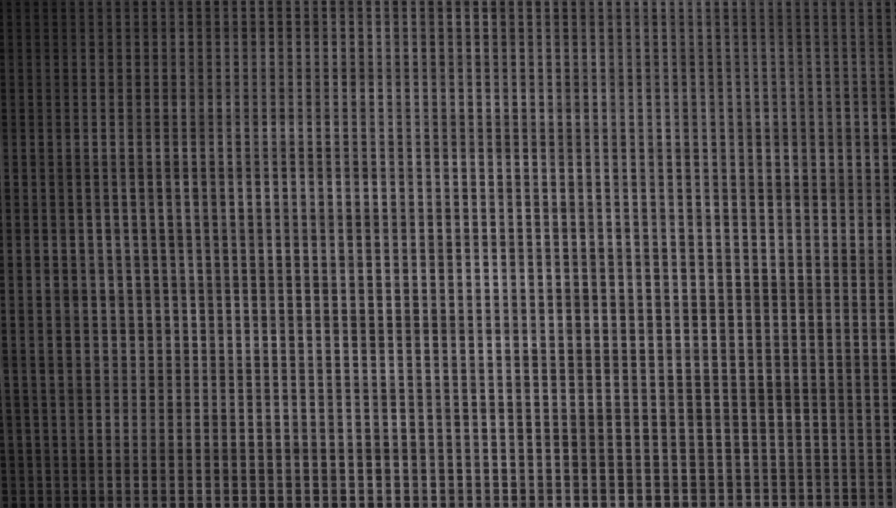
Give the GLSL for this texture, as a WebGL 1 fragment shader.

```glsl
precision highp float;
// Open-weave grey cloth: pale twin-strand warp threads stand over dimmer weft threads,
// leaving a grid of small dark rounded holes. Cells come from fract; value noise
// gently bends the threads, varies the holes and adds slubs under a soft vignette.

uniform vec2 u_resolution;

const vec2 REPEATS = vec2(100.0, 76.0);
const float LEAN = 2.4;
const vec3 HOLE_COLOR = vec3(0.125, 0.121, 0.133);
const vec3 WEFT_COLOR = vec3(0.350, 0.340, 0.350);
const vec3 WARP_COLOR = vec3(0.440, 0.430, 0.436);
const vec3 STRAND_COLOR = vec3(0.530, 0.522, 0.525);

float hash(vec2 p) {
  vec3 q = fract(vec3(p.xyx) * 0.1031);
  q += dot(q, q.yzx + 33.33);
  return fract((q.x + q.y) * q.z);
}

float noise(vec2 p) {
  vec2 i = floor(p);
  vec2 f = fract(p);
  f = f * f * (3.0 - 2.0 * f);
  float low = mix(hash(i), hash(i + vec2(1.0, 0.0)), f.x);
  float high = mix(hash(i + vec2(0.0, 1.0)), hash(i + vec2(1.0, 1.0)), f.x);
  return mix(low, high, f.y);
}

float roundedBox(vec2 p, vec2 halfSize, float radius) {
  vec2 d = abs(p) - halfSize + radius;
  return length(max(d, 0.0)) + min(max(d.x, d.y), 0.0) - radius;
}

// Maps the canvas to weave cells; the warp leans left toward the top.
vec2 weaveCoords(vec2 uv) {
  vec2 bend = vec2(noise(uv * vec2(6.0, 3.0)), noise(uv * vec2(3.0, 6.0) + 40.0)) - 0.5;
  vec2 cell = uv * REPEATS + bend * vec2(0.35, 0.3);
  cell.x += LEAN * uv.y;
  return cell;
}

// Colour of the threads and holes at one point of the weave.
vec3 weave(vec2 cell, vec2 pixel, float openness) {
  vec2 id = floor(cell);
  vec2 p = fract(cell) - 0.5;
  float blur = max(pixel.x, pixel.y);

  // Warp body, with one thin pale strand along its left side.
  float ridge = smoothstep(0.14, 0.38, abs(p.x));
  float strand = 1.0 - smoothstep(0.04, 0.10 + 0.5 * blur, abs(p.x - 0.36));
  vec3 thread = mix(WEFT_COLOR, WARP_COLOR, ridge);
  thread = mix(thread, STRAND_COLOR, 0.75 * strand);
  thread *= 0.93 + 0.14 * hash(id + 7.0);

  vec2 halfSize = vec2(0.265, 0.295) * openness;
  halfSize *= 0.88 + 0.24 * hash(id);
  float hole = roundedBox(p + vec2(0.04, 0.0), halfSize, 0.2);
  float cover = 1.0 - smoothstep(-0.85 * blur, 0.85 * blur, hole);
  float depth = 0.84 + 0.16 * hash(id + 23.0);
  return mix(thread, HOLE_COLOR, cover * depth);
}

// Dark edges, strongest on the left and in the corners.
float vignette(vec2 uv) {
  vec2 d = (uv - vec2(0.56, 0.43)) * vec2(1.2, 1.0);
  return 1.08 - 0.78 * dot(d, d) - 0.12 * (1.0 - smoothstep(0.0, 0.14, uv.x));
}

void main() {
  vec2 uv = gl_FragCoord.xy / u_resolution;
  vec2 cell = weaveCoords(uv);

  // Holes open up toward the bottom and close in hazy patches.
  float haze = noise(uv * vec2(7.0, 5.0) + 11.0);
  float openness = 1.14 - 0.14 * uv.y - 0.12 * haze;
  vec3 color = weave(cell, REPEATS / u_resolution, openness);

  // Horizontal slubs, tone of each warp thread, and fine fibre grain.
  float slub = noise(cell * vec2(0.09, 0.6)) - 0.5;
  float streak = hash(vec2(floor(cell.x + 0.5), 3.0)) - 0.5;
  float grain = noise(cell * 3.0 + 90.0) - 0.5;
  color *= 1.0 + 0.18 * slub + 0.08 * streak + 0.12 * grain;

  gl_FragColor = vec4(color * vignette(uv), 1.0);
}
```
